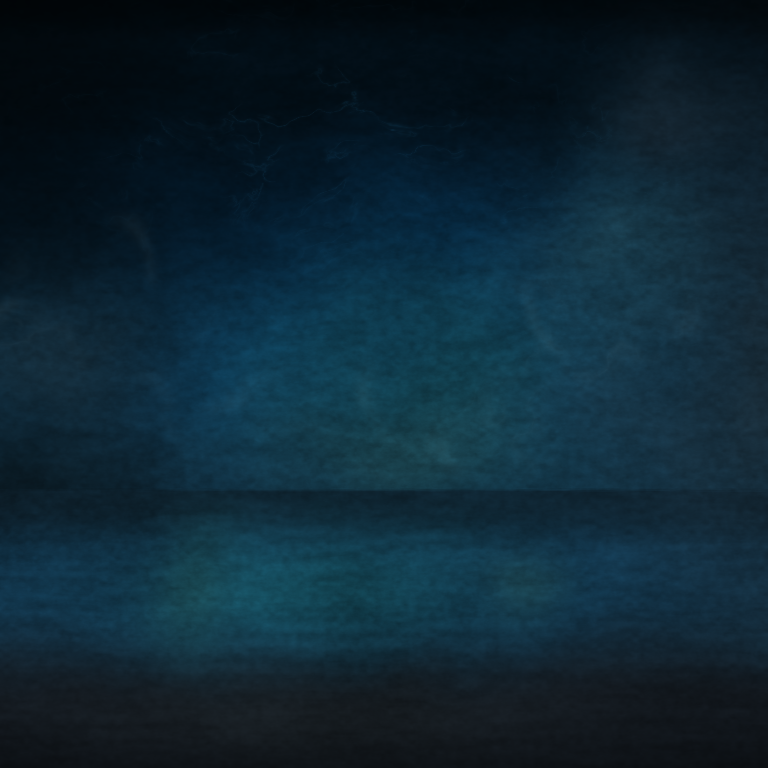
Give the GLSL for this background, as a WebGL 2 fragment shader.

```glsl
#version 300 es
// Dark teal night seascape: misty glowing sky above a hazy, streaked sea.
precision highp float;

#define HORIZON 0.362
#define STREAKS 0.30
#define GRAIN 0.16
#define CLOUDS 0.45
#define WISPS 0.030
#define FILAMENTS 0.035
#define SCRATCHES 0.075

uniform vec2 u_resolution;
out vec4 outColor;

float hash(vec2 p) {
    vec3 q = fract(vec3(p.xyx) * 0.1031);
    q += dot(q, q.yzx + 33.33);
    return fract((q.x + q.y) * q.z);
}

float noise(vec2 p) {
    vec2 i = floor(p), f = fract(p);
    f = f * f * (3.0 - 2.0 * f);
    return mix(mix(hash(i), hash(i + vec2(1, 0)), f.x),
               mix(hash(i + vec2(0, 1)), hash(i + vec2(1, 1)), f.x), f.y);
}

float fbm(vec2 p) {
    float sum = 0.0, amp = 0.5;
    for (int i = 0; i < 5; i++) {
        sum += amp * noise(p);
        p = mat2(1.6, 1.2, -1.2, 1.6) * p + 7.3;
        amp *= 0.5;
    }
    return sum;
}

// Soft elliptical glow
float glow(vec2 p, vec2 center, vec2 size) {
    vec2 d = (p - center) / size;
    return exp(-dot(d, d));
}

// Thin bright lines where the noise crosses its middle value
float ridges(vec2 p, float sharpness) {
    return exp(-sharpness * abs(fbm(p) - 0.48));
}

// Faint curls of smoke: center, radius, facing angle
float wisps(vec2 p) {
    vec4 curls[7] = vec4[7](
        vec4(0.768, 0.610, 0.080, 3.7), vec4(0.137, 0.655, 0.065, 0.6),
        vec4(0.052, 0.564, 0.055, 2.5), vec4(0.300, 0.555, 0.085, -1.1),
        vec4(0.553, 0.505, 0.083, 3.5), vec4(0.182, 0.480, 0.045, 0.8),
        vec4(0.618, 0.420, 0.045, 3.5));
    float sum = 0.0;
    for (int i = 0; i < 7; i++) {
        vec2 d = p - curls[i].xy;
        float facing = dot(normalize(d + 1e-5), vec2(cos(curls[i].w), sin(curls[i].w)));
        float off = (length(d) - curls[i].z) / 0.011;
        sum += exp(-off * off) * smoothstep(0.55, 1.0, facing);
    }
    return sum;
}

vec3 sky(vec2 p, vec2 w, float cloud) {
    vec3 c = mix(vec3(0.06, 0.18, 0.255), vec3(0.035, 0.19, 0.295), smoothstep(HORIZON, 0.50, p.y));
    c = mix(c, vec3(0.015, 0.105, 0.175), smoothstep(0.53, 0.76, w.y));
    c = mix(c, vec3(0.010, 0.058, 0.092), smoothstep(0.72, 0.90, w.y));
    c = mix(c, vec3(0.004, 0.028, 0.044), smoothstep(0.93, 1.0, p.y));
    // Dim left side and upper left corner
    c *= mix(vec3(0.65, 0.60, 0.58), vec3(1.0), smoothstep(0.0, 0.33, w.x));
    c *= 1.0 - 0.3 * glow(w, vec2(0.10, 0.78), vec2(0.25, 0.15));
    // Central light
    c = mix(c, vec3(0.075, 0.28, 0.335), 0.80 * glow(w, vec2(0.56, 0.50), vec2(0.22, 0.14)));
    c = mix(c, vec3(0.13, 0.29, 0.32), 0.55 * glow(w, vec2(0.53, 0.42), vec2(0.16, 0.07)));
    c = mix(c, vec3(0.02, 0.17, 0.28), 0.50 * glow(w, vec2(0.60, 0.69), vec2(0.16, 0.07)));
    // Mist banks on both sides
    float mist = 0.5 + cloud;
    c = mix(c, vec3(0.11, 0.255, 0.315), mist * 0.80 * glow(w, vec2(0.83, 0.66), vec2(0.13, 0.14)));
    c = mix(c, vec3(0.085, 0.19, 0.25), mist * 0.50 * glow(w, vec2(0.84, 0.46), vec2(0.16, 0.10)));
    c = mix(c, vec3(0.095, 0.15, 0.185), mist * 0.75 * glow(w, vec2(1.02, 0.58), vec2(0.15, 0.30)));
    c = mix(c, vec3(0.07, 0.125, 0.165), mist * 0.70 * glow(w, vec2(0.89, 0.85), vec2(0.09, 0.07)));
    c = mix(c, vec3(0.08, 0.165, 0.215), mist * 0.70 * glow(w, vec2(0.10, 0.53), vec2(0.13, 0.12)));
    return c;
}

vec3 sea(vec2 p, vec2 w) {
    vec3 c = mix(vec3(0.07, 0.092, 0.115), vec3(0.065, 0.20, 0.285), smoothstep(0.08, 0.22, w.y));
    c = mix(c, vec3(0.055, 0.135, 0.185), smoothstep(0.27, 0.345, p.y));
    // Reflected light and two greener patches
    c = mix(c, vec3(0.075, 0.285, 0.34), 0.85 * glow(w, vec2(0.41, 0.24), vec2(0.22, 0.075)));
    c = mix(c, vec3(0.11, 0.29, 0.31), 0.55 * glow(w, vec2(0.26, 0.235), vec2(0.06, 0.07)));
    c = mix(c, vec3(0.12, 0.28, 0.31), 0.55 * glow(w, vec2(0.69, 0.24), vec2(0.05, 0.04)));
    // Greyer right side and hazy foreground
    c = mix(c, vec3(0.08, 0.145, 0.19), 0.60 * smoothstep(0.72, 1.05, w.x) * smoothstep(0.08, 0.2, p.y));
    c = mix(c, vec3(0.10, 0.125, 0.14), 0.6 * glow(w, vec2(0.42, 0.07), vec2(0.28, 0.06)));
    return c * mix(0.65, 1.0, smoothstep(-0.03, 0.08, p.y));
}

void main() {
    vec2 p = gl_FragCoord.xy / u_resolution;
    float cloud = fbm(p * 6.0 + 3.0);
    vec2 warp = vec2(cloud, fbm(p * 6.0 + 21.0)) - 0.48;
    float above = smoothstep(HORIZON - 0.003, HORIZON + 0.003, p.y);
    vec3 color = mix(sea(p, p + warp * vec2(0.10, 0.07)), sky(p, p + warp * 0.10, cloud), above);

    // Cloudy variation, short brush streaks and fine mottled grain
    float streak = fbm(p * mix(vec2(14.0, 90.0), vec2(26.0, 80.0), above) + warp * 3.0) - 0.48;
    float grain = fbm(p * vec2(110.0, 150.0) + 5.0) - 0.48;
    color *= 1.0 + CLOUDS * (cloud - 0.48) + STREAKS * streak + GRAIN * 2.0 * grain;

    // Smoke curls broken up by noise, and drifting filaments inside the mist
    float patchy = smoothstep(0.25, 0.65, fbm(p * 14.0 + 11.0));
    float veil = glow(p, vec2(0.86, 0.55), vec2(0.20, 0.22)) + glow(p, vec2(0.13, 0.55), vec2(0.16, 0.14))
        + 0.6 * glow(p, vec2(0.55, 0.44), vec2(0.16, 0.08));
    float filament = ridges(p * 5.0 + warp * 2.0 + 31.0, 28.0) * patchy * veil;
    float smoke = WISPS * wisps(p + warp * 0.07) * (0.35 + patchy) + FILAMENTS * filament;
    color += vec3(0.9, 1.0, 1.0) * smoke * above;

    // Sparse broken scratches in the upper sky
    float broken = smoothstep(0.42, 0.70, fbm(p * 18.0 + 47.0));
    float scratch = ridges(p * vec2(22.0, 38.0) + warp * 5.0, 35.0) * broken;
    color += SCRATCHES * vec3(0.25, 0.8, 1.1) * scratch * glow(p, vec2(0.48, 0.83), vec2(0.36, 0.14));

    outColor = vec4(max(color, 0.0), 1.0);
}
```
